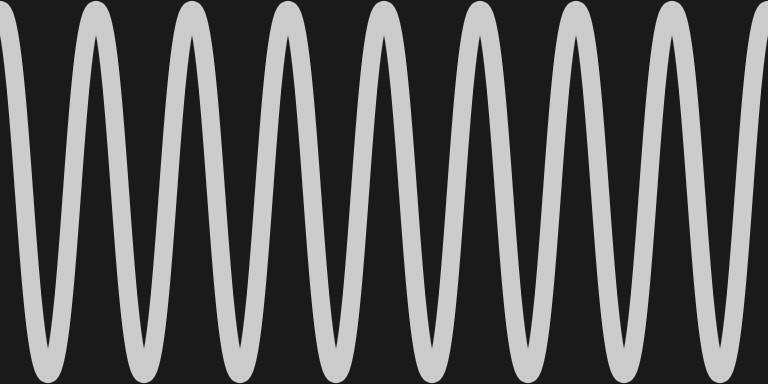
Reproduce this pattern procedurally as a Shadertoy shader.

```glsl
// Tall rounded wave: one light stroke swinging between the top and bottom edges.
// Each half wave is a cubic Bezier with level ends; x is folded at the crests and
// troughs, so the distance to a single half wave draws every repeat.

#define WAVES_ACROSS 8.0
#define AMPLITUDE 0.474
#define HALF_WIDTH 0.0237
#define ROUNDNESS 0.45
#define SEGMENTS 40
#define DARK vec3(0.103)
#define LIGHT vec3(0.80)

// Point on the half wave from crest (t = 0) to trough (t = 1).
vec2 halfWave(float t, float span) {
    float s = 1.0 - t;
    float x = 3.0 * s * t * (s * ROUNDNESS + t * (1.0 - ROUNDNESS)) + t * t * t;
    float drop = t * t * (3.0 - 2.0 * t);
    return vec2(x * span, AMPLITUDE * (1.0 - 2.0 * drop));
}

float segmentDistance(vec2 p, vec2 a, vec2 b) {
    vec2 ab = b - a;
    float h = clamp(dot(p - a, ab) / dot(ab, ab), 0.0, 1.0);
    return length(p - a - ab * h);
}

float waveDistance(vec2 p, float span) {
    float nearest = 10.0;
    vec2 previous = halfWave(0.0, span);
    for (int i = 1; i <= SEGMENTS; i++) {
        vec2 current = halfWave(float(i) / float(SEGMENTS), span);
        nearest = min(nearest, segmentDistance(p, previous, current));
        previous = current;
    }
    return nearest;
}

void mainImage(out vec4 fragColor, in vec2 fragCoord) {
    // Canvas height is one unit, with y measured from the middle.
    float pixel = 1.0 / iResolution.y;
    vec2 p = fragCoord * pixel - vec2(0.0, 0.5);

    // Fold x to the distance from the nearest crest.
    float period = iResolution.x * pixel / WAVES_ACROSS;
    p.x = abs(fract(p.x / period + 0.5) - 0.5) * period;

    // Stroke with a one-pixel soft edge.
    float edge = waveDistance(p, 0.5 * period) - HALF_WIDTH;
    float stroke = clamp(0.5 - edge / pixel, 0.0, 1.0);
    fragColor = vec4(mix(DARK, LIGHT, stroke), 1.0);
}
```
